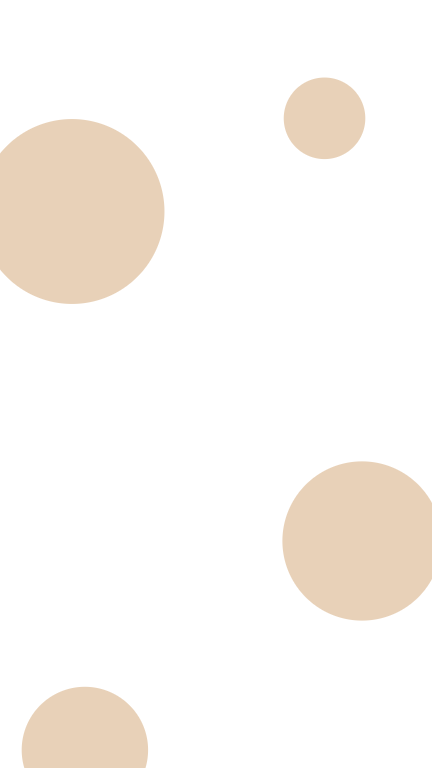
A Shadertoy shader for this background:

```glsl
const vec3 PAPER_COLOR = vec3(1.0);
const vec3 DISC_COLOR = vec3(0.91, 0.82, 0.72);

// Discs as centre x, centre y, radius, in canvas widths
const int DISC_COUNT = 4;
const vec3 DISCS[DISC_COUNT] = vec3[DISC_COUNT](
    vec3(0.1667, 1.2882, 0.2140),
    vec3(0.7512, 1.5039, 0.0944),
    vec3(0.8380, 0.5255, 0.1843),
    vec3(0.1965, 0.0417, 0.1463)
);

float circleDistance(vec2 point, vec3 disc) {
    return length(point - disc.xy) - disc.z;
}

void mainImage(out vec4 fragColor, in vec2 fragCoord) {
    vec2 point = fragCoord / iResolution.x;
    float pixelSize = 1.0 / iResolution.x;

    // Union of all discs
    float nearest = 1e3;
    for (int i = 0; i < DISC_COUNT; i++) {
        nearest = min(nearest, circleDistance(point, DISCS[i]));
    }

    // One pixel wide smooth edge
    float coverage = clamp(0.5 - nearest / pixelSize, 0.0, 1.0);
    fragColor = vec4(mix(PAPER_COLOR, DISC_COLOR, coverage), 1.0);
}
```
